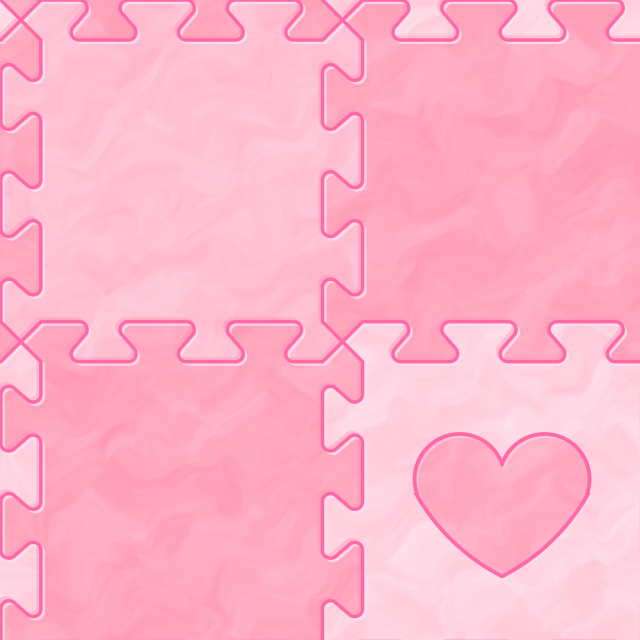
Write a Shadertoy shader that draws this pattern.

```glsl
// Pink foam play mat: two by two interlocking tiles, one of them with a heart.
// Each seam is a signed distance to a row of rounded dovetail tabs; its sign
// picks the tile. Warped cellular noise gives the brushed mottling.

// Signed distance to a seam running along q.x; q.y is the offset across it.
float seam(vec2 q, float tabCenter) {
    float s = q.x - round(q.x);
    bool corner = abs(s) < 0.08;
    float u = abs(mod(q.x - tabCenter + 1.0 / 6.0, 1.0 / 3.0) - 1.0 / 6.0) - 0.0907;
    vec2 p = vec2(corner ? -s : u, q.y);

    // Each step is point symmetric, so only its upper half is built
    float side = p.y < 0.0 ? -1.0 : 1.0;
    p *= side;
    float top = p.y - 0.0622;
    if (corner) return side * max((p.x + p.y) * 0.7071, top);
    if (dot(p, vec2(0.655, 0.755)) < 0.0284)
        return side * max(dot(p, vec2(0.755, -0.655)), top);
    return side * (p.x < 0.0 ? top : length(p - vec2(0.0, 0.0376)) - 0.0246);
}

// Distances to the nearest vertical (x) and horizontal (y) seam
vec2 seams(vec2 g) {
    vec2 v = g - round(g);
    return vec2(seam(vec2(-g.y, v.x), 0.0725), seam(vec2(g.x, v.y), 0.0907));
}

float seamDistance(vec2 g) {
    vec2 d = abs(seams(g));
    return min(d.x, d.y);
}

// Two round lobes over a body bounded by larger arcs
float heart(vec2 p) {
    p.x = abs(p.x);
    float lobe = length(p - vec2(0.132, 0.0)) - 0.14;
    float body = max(length(p - vec2(-0.29, 0.267)) - 0.639,
                     dot(p - vec2(0.0, 0.046), vec2(0.328, 0.945)));
    return min(lobe, body);
}

vec3 hash3(vec2 p) {
    vec3 h = fract(p.xyx * vec3(0.1031, 0.103, 0.0973));
    h += dot(h, h.yzx + 33.33);
    return fract((h.xxy + h.yzz) * h.zyx);
}

// Cellular noise whose cell tones blend softly at their borders
float cells(vec2 p) {
    vec2 id = floor(p), f = p - id;
    float tone = 0.0, total = 0.0;
    for (int j = -1; j <= 1; j++)
        for (int i = -1; i <= 1; i++) {
            vec2 o = vec2(i, j);
            vec3 h = hash3(id + o + 50.0);
            vec2 d = o + h.xy - f;
            float w = exp(-18.0 * dot(d, d));
            tone += w * h.z;
            total += w;
        }
    return tone / total - 0.5;
}

// Slanted, wavy brush strokes in three sizes
float brushwork(vec2 p) {
    p += 0.035 * sin(p.yx * vec2(13.0, 17.0) + 2.0 * sin(p * 9.0));
    p += 0.01 * sin(p.yx * vec2(47.0, 39.0) + p * 21.0);
    vec2 q = vec2(dot(p, vec2(0.9, 0.43)), 2.1 * dot(p, vec2(-0.43, 0.9)));
    return 0.5 * cells(q * 4.5) + 0.35 * cells(q * 9.0 + 7.0) + 0.2 * cells(q * 21.0 + 3.0);
}

// Coverage of a stroke of the given half width
float stroke(float d, float halfWidth, float soft) {
    return 1.0 - smoothstep(halfWidth - soft, halfWidth + soft, abs(d));
}

void mainImage(out vec4 fragColor, in vec2 fragCoord) {
    // Tile units: seams cross at whole numbers
    vec2 g = (fragCoord / iResolution.xy - vec2(0.0326, 0.4661)) / 0.5026;
    float aa = 1.4 / iResolution.y;
    vec2 tile = round(g) - 1.0 + step(0.0, seams(g));

    // Tile colours alternate over a two by two block
    vec2 parity = mod(tile, 2.0);
    float kind = parity.x + parity.y;
    vec3 color = kind < 0.5 ? vec3(1.0, 0.755, 0.828)
               : kind < 1.5 ? vec3(1.0, 0.655, 0.748) : vec3(1.0, 0.83, 0.882);

    // Heart fill
    vec2 h = g - tile - vec2(0.496, 0.573);
    float heartEdge = kind > 1.5 ? heart(h) : 1.0;
    color = mix(color, vec3(1.0, 0.675, 0.765), 1.0 - smoothstep(-aa, aa, heartEdge));
    color += brushwork(g) * vec3(0.0, 0.11, 0.085);

    // Pressed edges: shade up and left, highlight down and right
    vec2 bevel = vec2(0.008, -0.008);
    color = mix(color, vec3(1.0, 0.57, 0.7), 0.4 * stroke(seamDistance(g + bevel), 0.006, aa));
    color = mix(color, vec3(1.0, 0.89, 0.94), 0.75 * stroke(seamDistance(g - bevel), 0.0045, aa));
    if (kind > 1.5) {
        color = mix(color, vec3(1.0, 0.9, 0.94), 0.4 * stroke(heart(h - bevel), 0.004, aa));
    }

    // Outlines
    float outline = max(stroke(seamDistance(g), 0.0054, aa), stroke(heartEdge, 0.006, aa));
    color = mix(color, vec3(1.0, 0.41, 0.65), outline);
    fragColor = vec4(color, 1.0);
}
```
